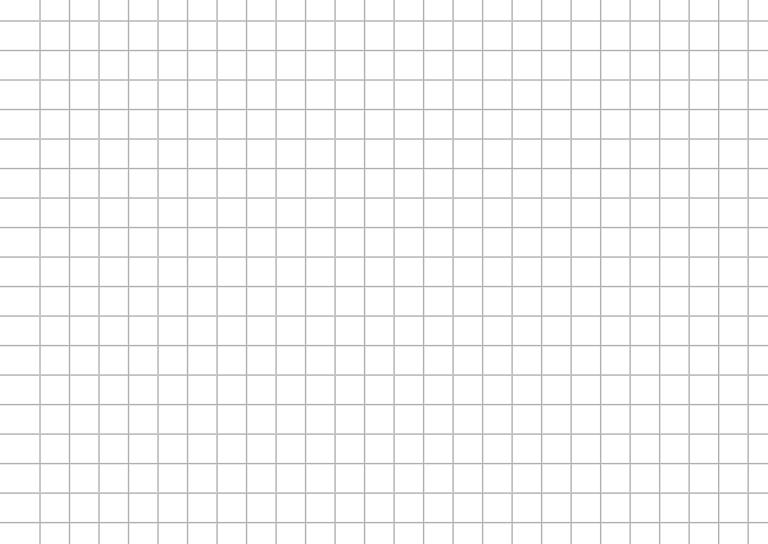
A Shadertoy shader for this pattern:

```glsl
// Plain squared paper: thin grey rules on white, with a wider blank left margin.
// Each axis finds its nearest rule by rounding, and the exact share of the
// pixel that the rule covers gives smooth edges at any canvas size.

// Lengths are fractions of the canvas width.
#define PITCH       0.03842
#define LINE_WIDTH  0.00180
#define FIRST_LEFT  0.05210
#define FIRST_TOP   0.02735
#define PAPER_COLOR vec3(1.0)
#define LINE_COLOR  vec3(0.690, 0.685, 0.685)

// Signed offset to the nearest rule; no rule lies before the first one.
vec2 offsetToRule(vec2 p) {
    vec2 index = max(round(p / PITCH), 0.0);
    return p - index * PITCH;
}

// Share of a pixel-wide box, centred at the offset, that the rule fills.
vec2 ruleCoverage(vec2 offset, float pixel) {
    vec2 high = min(offset + 0.5 * pixel, vec2(0.5 * LINE_WIDTH));
    vec2 low = max(offset - 0.5 * pixel, vec2(-0.5 * LINE_WIDTH));
    return max(high - low, 0.0) / pixel;
}

void mainImage(out vec4 fragColor, in vec2 fragCoord) {
    float pixel = 1.0 / iResolution.x;

    // Measure from the top left corner, where the ruling starts.
    vec2 fromTopLeft = vec2(fragCoord.x, iResolution.y - fragCoord.y) * pixel;
    vec2 p = fromTopLeft - vec2(FIRST_LEFT, FIRST_TOP);

    // Merge both directions without darkening the crossings.
    vec2 coverage = ruleCoverage(offsetToRule(p), pixel);
    float ink = max(coverage.x, coverage.y);

    fragColor = vec4(mix(PAPER_COLOR, LINE_COLOR, ink), 1.0);
}
```
